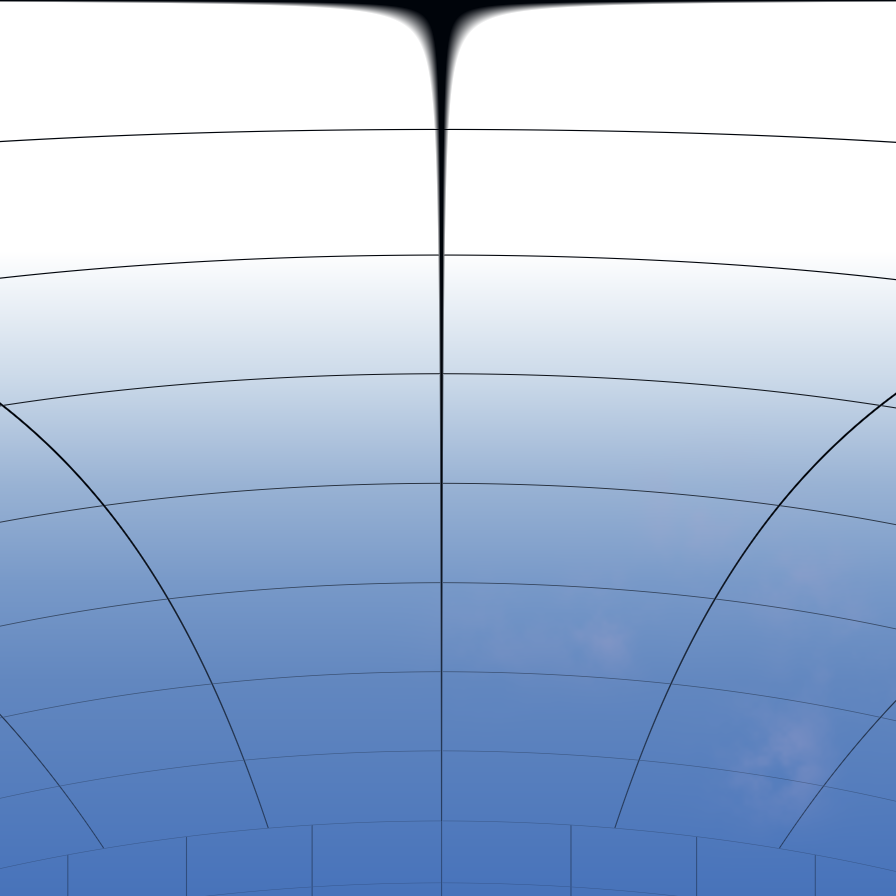
This background is drawn by a WebGL 2 fragment shader. Its source:

```glsl
#version 300 es
precision highp float;
// Panoramic view of a gridded plane fading from white to blue, meeting a gridded wall below.

uniform vec2 u_resolution;
out vec4 outColor;

const float CENTER_X = 0.4928;    // column of the straight central line
const float FOCAL = 1.1756;       // canvas units per radian
const float ROW_STEP = 0.1235;    // spacing of the arcs and wall lines
const float COLUMN_STEP = 0.164;  // spacing of the bending columns
const float WALL = 8.0 * ROW_STEP;
const float HALF_WIDTH = 0.00055; // half width of a line on the plane
const float SOFTNESS = 0.0006;    // least blur of a line edge
const vec3 LINE_COLOR = vec3(0.0, 0.015, 0.04);
const vec3 CLOUD_COLOR = vec3(0.70, 0.65, 0.80);

// Sky colours with the depth below the top edge at which each lies
const int STOPS = 6;
const float STOP_DEPTH[STOPS] = float[](0.28, 0.42, 0.54, 0.65, 0.76, 1.0);
const vec3 STOP_COLOR[STOPS] = vec3[](
  vec3(1.0), vec3(0.80, 0.855, 0.915), vec3(0.60, 0.70, 0.83),
  vec3(0.47, 0.60, 0.785), vec3(0.385, 0.53, 0.75), vec3(0.28, 0.45, 0.73));

// Cloud patches: centre, radius, strength
const int CLOUDS = 6;
const vec4 CLOUD[CLOUDS] = vec4[](
  vec4(0.675, 0.300, 0.050, 0.32), vec4(0.865, 0.152, 0.055, 0.42),
  vec4(0.780, 0.420, 0.070, 0.20), vec4(0.890, 0.360, 0.060, 0.20),
  vec4(0.950, 0.260, 0.060, 0.20), vec4(0.550, 0.290, 0.060, 0.14));

float hash(vec2 p) {
  vec3 q = fract(vec3(p.xyx) * 0.1031);
  q += dot(q, q.yzx + 33.33);
  return fract((q.x + q.y) * q.z);
}

float noise(vec2 p) {
  vec2 i = floor(p), f = fract(p);
  f = f * f * (3.0 - 2.0 * f);
  return mix(mix(hash(i), hash(i + vec2(1, 0)), f.x),
             mix(hash(i + vec2(0, 1)), hash(i + vec2(1, 1)), f.x), f.y);
}

float fbm(vec2 p) {
  float sum = 0.0, amp = 0.5;
  for (int i = 0; i < 4; i++) {
    sum += amp * noise(p);
    p = p * 2.03 + 7.1;
    amp *= 0.5;
  }
  return sum;
}

vec3 skyColor(float depth) {
  vec3 color = STOP_COLOR[0];
  for (int i = 1; i < STOPS; i++) {
    float blend = (depth - STOP_DEPTH[i - 1]) / (STOP_DEPTH[i] - STOP_DEPTH[i - 1]);
    color = mix(color, STOP_COLOR[i], clamp(blend, 0.0, 1.0));
  }
  return color;
}

float cloudAmount(vec2 p) {
  float amount = 0.0;
  for (int i = 0; i < CLOUDS; i++) {
    vec2 d = (p - CLOUD[i].xy) / CLOUD[i].z;
    amount += CLOUD[i].w * exp(-dot(d, d));
  }
  return amount * smoothstep(0.25, 0.75, fbm(p * 22.0));
}

// Box-filtered coverage of lines repeated at every multiple of spacing
float gridLine(float coord, float spacing, float footprint) {
  float d = abs(coord - spacing * round(coord / spacing));
  float blur = max(footprint, SOFTNESS);
  float cover = min(d + 0.5 * blur, HALF_WIDTH) - max(d - 0.5 * blur, -HALF_WIDTH);
  return clamp(cover / blur, 0.0, 1.0);
}

void main() {
  vec2 p = gl_FragCoord.xy / u_resolution;
  float depth = 1.0 - p.y;

  // Viewing angles projected onto the plane and the wall
  float azimuth = (p.x - CENTER_X) / FOCAL;
  float reach = tan(depth / FOCAL);
  vec2 plane = reach * vec2(sin(azimuth), cos(azimuth));
  float wallX = tan(azimuth);
  vec2 pixel = 1.0 / (u_resolution * FOCAL);
  float slope = 1.0 + reach * reach;
  float columnPixel = length(vec2(plane.y, slope * sin(azimuth)) * pixel);
  float rowPixel = length(vec2(plane.x, slope * cos(azimuth)) * pixel);
  float wallPixel = (1.0 + wallX * wallX) * pixel.x;

  // Sky and faint clouds
  vec3 color = mix(skyColor(depth), CLOUD_COLOR, cloudAmount(p));

  // Lines, growing fainter towards the bottom
  float onWall = smoothstep(-0.5, 0.5, (plane.y - WALL) / rowPixel);
  float rows = gridLine(plane.y, ROW_STEP, rowPixel);
  rows *= mix(1.0, 0.25, smoothstep(0.3, 0.95, depth));
  float columns = gridLine(plane.x, COLUMN_STEP, columnPixel);
  columns *= mix(1.0, 0.5, smoothstep(0.5, 0.95, depth));
  float wallLines = 0.35 * gridLine(wallX, ROW_STEP, wallPixel);
  float ink = max(rows, mix(columns, wallLines, onWall));

  outColor = vec4(mix(color, LINE_COLOR, ink), 1.0);
}
```
